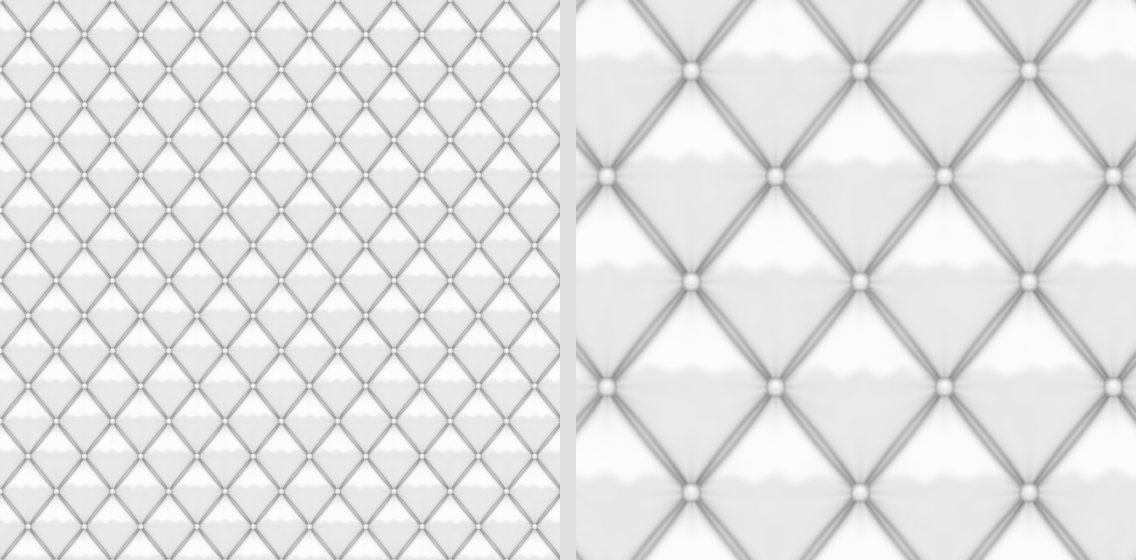
Left, the full canvas; right, a detail of the centre.
Reproduce this pattern procedurally as a Shadertoy shader.

```glsl
// Tufted white upholstery: diamond pads on a skewed lattice with a button at
// every corner. Each pad is a flat tone with a glossy upper half; paired seam
// strands, radial folds and buttons are shaded on top from distances.

const vec2  PERIOD       = vec2(0.1005, 0.1255); // pad width and height
const vec2  ORIGIN       = vec2(0.5025, 0.4990); // one button near the centre
const float PAD_TONE     = 0.915;
const float GLOSS_TONE   = 0.987;
const float GLOSS_EDGE   = 0.075;  // lower gloss border, in pad heights
const float GLOSS_BLUR   = 0.035;
const float SEAM_BOW     = 0.0023; // strand spread halfway along a seam
const float SEAM_WIDTH   = 0.0017;
const float SEAM_SHADOW  = 0.0050;
const float FOLD_REACH   = 0.0100;
const float FOLD_COUNT   = 12.0;
const float BUTTON_SIZE  = 0.0060;
const float BUTTON_TONE  = 0.885;
const float WEAR_SCALE   = 85.0;

float hash(vec2 p) {
    vec3 q = fract(p.xyx * 0.1031);
    q += dot(q, q.yzx + 33.33);
    return fract((q.x + q.y) * q.z);
}

float valueNoise(vec2 p) {
    vec2 i = floor(p), f = fract(p);
    f = f * f * (3.0 - 2.0 * f);
    vec2 e = vec2(1.0, 0.0);
    return mix(mix(hash(i), hash(i + e.xy), f.x),
               mix(hash(i + e.yx), hash(i + e.xx), f.x), f.y);
}

float bell(float x, float width) {
    return exp(-x * x / (width * width));
}

// Skewed lattice offset to upright pad units
vec2 upright(vec2 v) {
    return 0.5 * vec2(v.x + v.y, v.x - v.y);
}

// Darkness of a seam; along runs from 0 midway to 1 at a button
float seamShade(float dist, float along, float pixel) {
    float spread = SEAM_BOW * (1.0 - along * along);
    float strand = bell(dist - spread, max(SEAM_WIDTH, 0.7 * pixel));
    return strand * mix(0.13, 0.24, along * along)
         + 0.08 * bell(dist, SEAM_SHADOW);
}

void mainImage(out vec4 fragColor, in vec2 fragCoord) {
    float pixel = 1.0 / iResolution.y;
    vec2 uv = fragCoord * pixel;

    // Lattice whose integer lines are the seams
    vec2 p = (uv - ORIGIN) / PERIOD;
    vec2 lattice = vec2(p.x + p.y, p.x - p.y);
    vec2 id = floor(lattice);
    vec2 cell = fract(lattice) - 0.5;
    vec2 pad = upright(cell);
    float variation = hash(id + 50.0);
    float wear = valueNoise(uv * WEAR_SCALE + 7.0) - 0.5;

    vec2 seamDist = (0.5 - abs(cell)) / length(1.0 / PERIOD);
    vec2 along = 2.0 * abs(cell.yx);

    // Gloss with an uneven lower border, fading towards the top button
    float border = GLOSS_EDGE + 0.015 * cos(pad.x * 26.0)
                 + 0.035 * wear + 0.02 * (variation - 0.5);
    float gloss = smoothstep(border - GLOSS_BLUR, border + GLOSS_BLUR, pad.y);
    gloss *= 1.0 - 0.6 * smoothstep(0.27, 0.43, pad.y);
    gloss *= smoothstep(0.0, 0.008, min(seamDist.x, seamDist.y));
    float tone = mix(PAD_TONE, GLOSS_TONE, gloss) + 0.008 * wear;

    // Seams along both diagonals
    float seams = seamShade(seamDist.x, along.x, pixel)
                + seamShade(seamDist.y, along.y, pixel);
    tone -= seams * (0.94 + 0.12 * variation + 0.2 * wear);

    // Folds fanning out from the nearest button
    vec2 corner = mix(vec2(-0.5), vec2(0.5), step(0.0, cell));
    vec2 fromButton = upright(cell - corner) * PERIOD;
    float radius = length(fromButton);
    float angle = atan(fromButton.y, fromButton.x + 1e-6);
    float fold = 0.5 + 0.5 * cos(angle * FOLD_COUNT);
    tone -= (0.02 + 0.10 * fold) * exp(-radius / FOLD_REACH);
    tone = max(tone, 0.55);

    // Button with a darker rim and a small highlight
    float rim = smoothstep(0.5, 1.0, radius / BUTTON_SIZE);
    float button = BUTTON_TONE - 0.19 * rim;
    button += 0.09 * bell(length(fromButton - vec2(0.0, 0.0012)), 0.0024);
    float soft = max(0.0010, pixel);
    float cover = 1.0 - smoothstep(-soft, soft, radius - BUTTON_SIZE);
    tone = mix(tone, button, cover);

    fragColor = vec4(vec3(clamp(tone, 0.0, 1.0)), 1.0);
}
```
